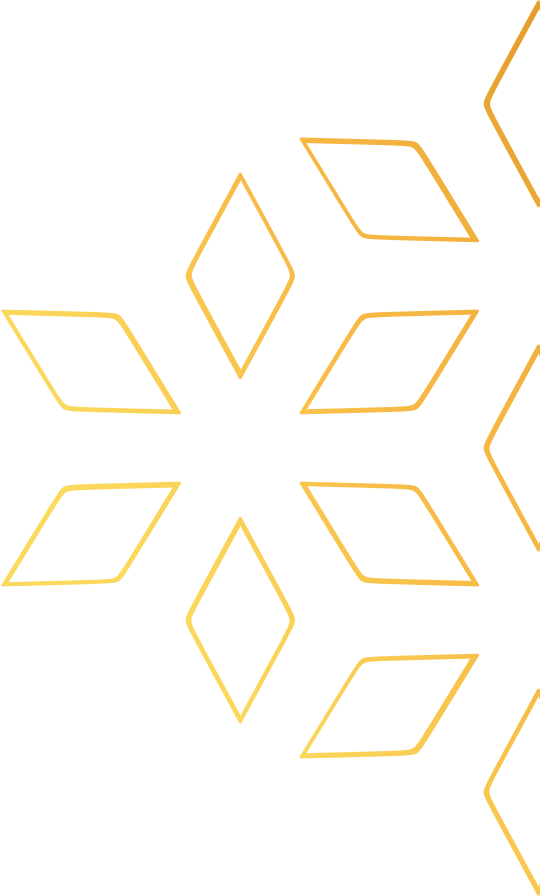
This pattern is drawn by a Shadertoy shader. Its source:

```glsl
#define STAR_CENTRE vec2(0.2682, 0.5)
#define SPACING 0.3841               // distance between star centres
#define DIAMOND vec2(0.0638, 0.1172) // half width, half length
#define TIP_CLIP 0.1152              // blunts the acute tips
#define CORNER_ROUND 0.0052          // softens the obtuse corners
#define LINE_WIDTH 0.0055
#define LINE_WOBBLE 0.0011           // uneven thickness of the outlines
#define YELLOW vec3(0.985, 0.85, 0.36)
#define GOLD vec3(0.965, 0.715, 0.26)
#define OCHRE vec3(0.90, 0.62, 0.18)

vec2 hash23(vec3 p) {
    p = fract(p * vec3(0.1031, 0.1030, 0.0973));
    p += dot(p, p.yzx + 33.33);
    return fract((p.xx + p.yz) * p.zy);
}

// Signed distance to the diamond's sides, rounded across the short axis
float diamondDistance(vec2 p) {
    vec2 q = vec2(abs(p.x), sqrt(p.y * p.y + CORNER_ROUND * CORNER_ROUND));
    return dot(q - vec2(DIAMOND.x, 0.0), normalize(DIAMOND.yx));
}

// Outline whose inner edge is shifted, so opposite sides differ in width
float outlineDistance(vec2 p, vec2 shift) {
    float outer = max(diamondDistance(p), abs(p.y) - TIP_CLIP);
    float inner = diamondDistance(p - shift) + LINE_WIDTH;
    return max(outer, -inner);
}

// The pattern fills a wedge that widens to the right
bool insideWedge(vec2 centre) {
    return abs(centre.y) < 0.63 * SPACING + centre.x * 0.57735;
}

// Diamonds sit on the edge midpoints of a triangular lattice
float patternDistance(vec2 p) {
    float nearest = 1.0;
    for (int k = 0; k < 3; k++) {
        float angle = radians(60.0) * float(k);
        mat2 turn = mat2(cos(angle), sin(angle), -sin(angle), cos(angle));
        vec2 local = turn * p;

        float columnWidth = SPACING * 0.866025;
        float column = round(local.x / columnWidth);
        float stagger = 0.5 + 0.5 * mod(column, 2.0);
        float row = round(local.y / SPACING - stagger);
        vec2 centre = vec2(column * columnWidth, (row + stagger) * SPACING);

        if (insideWedge(centre * turn)) {
            vec2 random = hash23(vec3(column, row, float(k)) + 17.0);
            vec2 shift = (random * 2.0 - 1.0) * LINE_WOBBLE;
            nearest = min(nearest, outlineDistance(local - centre, shift));
        }
    }
    return nearest;
}

// Diagonal metallic gradient, light at lower left
vec3 goldGradient(vec2 uv) {
    float t = uv.x + uv.y;
    vec3 colour = mix(YELLOW, GOLD, smoothstep(0.55, 1.45, t));
    return mix(colour, OCHRE, smoothstep(1.4, 2.0, t));
}

void mainImage(out vec4 fragColor, in vec2 fragCoord) {
    vec2 p = fragCoord / iResolution.y - STAR_CENTRE;
    float coverage = clamp(0.5 - patternDistance(p) * iResolution.y, 0.0, 1.0);
    vec3 colour = mix(vec3(1.0), goldGradient(fragCoord / iResolution.xy), coverage);
    fragColor = vec4(colour, 1.0);
}
```
